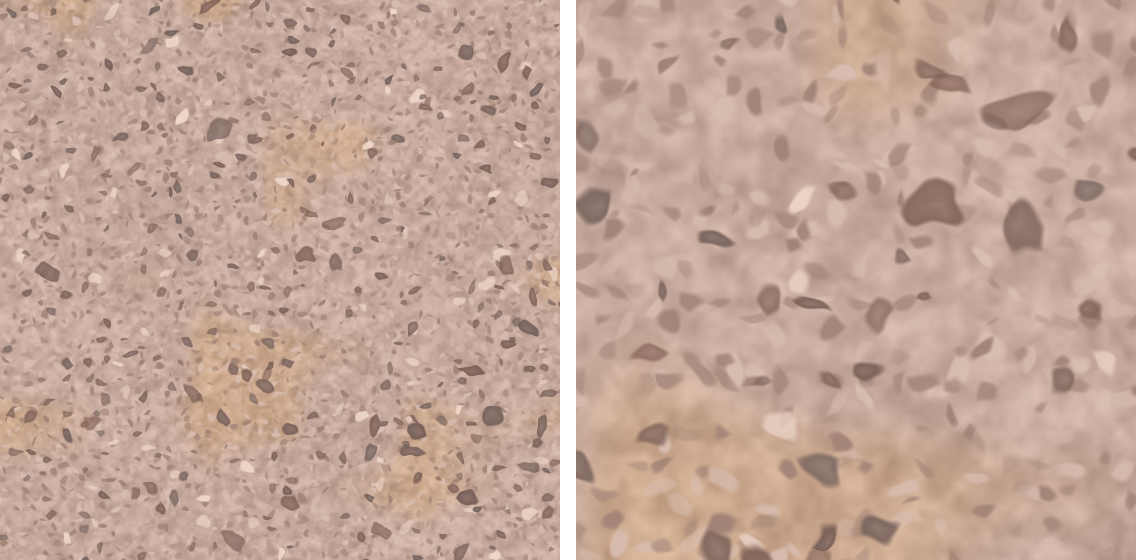
Left, the full canvas; right, a detail of the centre.
Reproduce this texture procedurally as a WebGL 1 fragment shader.

```glsl
precision highp float;
// Pinkish sandstone-like surface: mottled matrix with scattered dark grains and pale chips.

uniform vec2 u_resolution;

#define BASE_COLOR vec3(0.775, 0.664, 0.616)
#define BROWN_GRAIN vec3(0.50, 0.375, 0.325)
#define GREY_GRAIN vec3(0.43, 0.36, 0.34)
#define FAINT_GRAIN vec3(0.635, 0.515, 0.465)
#define PALE_GRAIN vec3(0.85, 0.745, 0.70)
#define BRIGHT_CHIP vec3(0.94, 0.85, 0.80)
#define OCHRE_SHIFT vec3(0.015, -0.012, -0.07)
#define MOTTLE 0.21
#define SOFTNESS 0.0024
#define WARP 0.006

const float PI = 3.14159265;

float hash(vec2 p) {
  vec3 q = fract(vec3(p.xyx) * 0.1031);
  q += dot(q, q.yzx + 33.33);
  return fract((q.x + q.y) * q.z);
}

float noise(vec2 p) {
  vec2 i = floor(p);
  vec2 f = fract(p);
  f = f * f * (3.0 - 2.0 * f);
  float low = mix(hash(i), hash(i + vec2(1.0, 0.0)), f.x);
  float high = mix(hash(i + vec2(0.0, 1.0)), hash(i + vec2(1.0)), f.x);
  return mix(low, high, f.y);
}

// Rounded irregular polygon; the result is 1 on its outline.
float grainGauge(vec2 p, vec2 id) {
  float u = 2.0 * hash(id + 11.3) - 1.0;
  float angle = 0.5 * PI * u * (0.5 + 0.5 * abs(u));
  float c = cos(angle);
  float s = sin(angle);
  p = vec2(c * p.x + s * p.y, c * p.y - s * p.x);
  p.y *= 1.15 + 1.1 * hash(id + 23.7);
  float sum = 0.0;
  for (int k = 0; k < 5; k++) {
    float side = float(k);
    float a = (side + 0.6 * hash(id + 31.1 + side)) * 2.0 * PI / 5.0;
    float reach = 0.75 + 0.5 * hash(id + 47.9 + side);
    float d = max(dot(p, vec2(cos(a), sin(a))) / reach, 0.0);
    sum += d * d * d * d * d;
  }
  return pow(sum + 0.000001, 0.2);
}

// Scattered grains: x = coverage, y = random tone, z = depth inside the grain.
vec3 grains(vec2 p, float cells, float density, float size, float seed) {
  vec2 cell = floor(p * cells);
  float soft = max(SOFTNESS, 0.8 / min(u_resolution.x, u_resolution.y)) * cells;
  vec3 result = vec3(0.0);
  for (int j = -1; j <= 1; j++) {
    for (int i = -1; i <= 1; i++) {
      vec2 id = cell + vec2(float(i), float(j));
      vec2 key = id + seed;
      if (hash(key) < density) {
        vec2 jitter = vec2(hash(key + 3.1), hash(key + 7.7));
        float radius = size * (0.65 + 0.7 * hash(key + 5.3));
        float g = grainGauge((p * cells - id - 0.15 - 0.7 * jitter) / radius, key);
        float cover = 1.0 - smoothstep(-soft, soft, (g - 1.0) * radius);
        if (cover > result.x) {
          result = vec3(cover, hash(key + 9.9), clamp(1.0 - g, 0.0, 1.0));
        }
      }
    }
  }
  return result;
}

// Dark grains have a darker rim and a slightly lighter heart.
vec3 addDark(vec3 color, vec3 g) {
  vec3 tint = mix(BROWN_GRAIN, GREY_GRAIN, g.y) + 0.09 * g.z;
  return mix(color, tint, g.x * (0.65 + 0.35 * fract(g.y * 7.0)));
}

void main() {
  vec2 p = gl_FragCoord.xy / min(u_resolution.x, u_resolution.y);

  // Bend the plane so that outlines become ragged
  vec2 bend = vec2(noise(p * 75.0 + 5.0), noise(p * 75.0 + 61.0)) - 0.5;
  vec2 q = p + WARP * bend;

  // Matrix: fine mottling, broad drift in lightness and ochre stains
  float mottle = 0.5 * noise(q * vec2(62.0, 74.0) + 17.0)
               + 0.35 * noise(q.yx * 125.0 + 83.0)
               + 0.15 * noise(p * 230.0 + 29.0) - 0.5;
  float drift = noise(p * 3.5 + 41.0) - 0.5;
  vec3 color = BASE_COLOR + MOTTLE * mottle + 0.03 * drift * vec3(1.0, 0.9, 0.7);
  float stain = smoothstep(0.62, 0.95, noise(p * 8.0 + 13.0));
  color += OCHRE_SHIFT * stain;

  // Faint small fragments
  vec3 pale = grains(q, 46.0, 0.38, 0.32, 101.0);
  color = mix(color, PALE_GRAIN, pale.x * (0.35 + 0.6 * pale.y));
  vec3 faint = grains(q, 58.0, 0.38, 0.33, 211.0);
  color = mix(color, FAINT_GRAIN, faint.x * (0.3 + 0.7 * faint.y));

  // Pale chips, then dark grains from small to large
  vec3 chip = grains(q, 21.0, 0.17, 0.22, 307.0);
  color = mix(color, BRIGHT_CHIP, chip.x * (0.45 + 0.5 * chip.y));
  color = addDark(color, grains(q, 30.0, 0.30, 0.24, 401.0));
  color = addDark(color, grains(q, 14.0, 0.32, 0.21, 503.0));

  gl_FragColor = vec4(clamp(color, 0.0, 1.0), 1.0);
}
```
